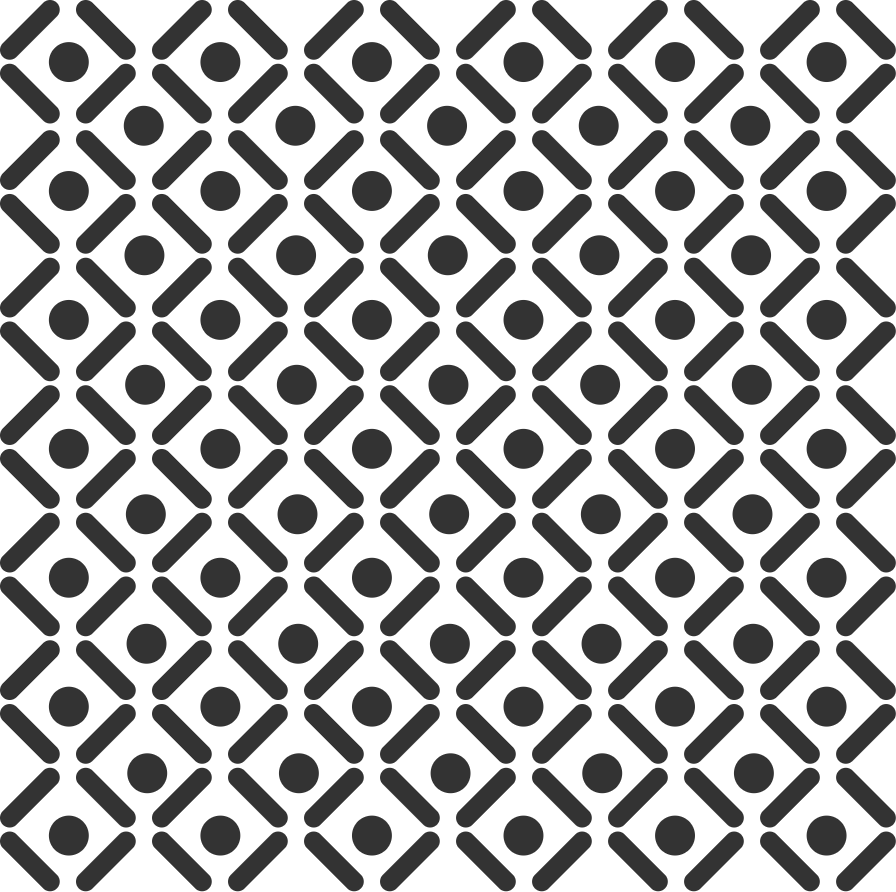
Write a Shadertoy shader that draws this pattern.

```glsl
// Charcoal zigzag lattice of round-capped diagonal bars on white, with dots
// in the diamonds between them. Bars alternate direction like a checkerboard;
// two dot grids of slightly different pitch interleave, one drifting sideways.

const float CANVAS_WIDTH = 768.0;  // design units across the canvas
const vec3 PAPER = vec3(1.0);
const vec3 INK = vec3(0.2);

float capsuleDistance(vec2 p, vec2 halfAxis, float radius) {
    float t = clamp(dot(p, halfAxis) / dot(halfAxis, halfAxis), -1.0, 1.0);
    return length(p - t * halfAxis) - radius;
}

// Bars lean one way on even cells and the other way on odd cells.
float barDistance(vec2 p, vec2 firstCentre, vec2 pitch, float reach, float radius) {
    vec2 cell = round((p - firstCentre) / pitch);
    vec2 local = p - firstCentre - cell * pitch;
    float lean = mod(cell.x + cell.y, 2.0) < 0.5 ? -1.0 : 1.0;
    return capsuleDistance(local, reach * vec2(1.0, lean), radius);
}

// Finite grid of dots; each row is shifted sideways by drift.
float dotDistance(vec2 p, vec2 firstCentre, vec2 pitch, vec2 count, float drift, float radius) {
    vec2 cell;
    cell.y = clamp(round((p.y - firstCentre.y) / pitch.y), 0.0, count.y - 1.0);
    firstCentre.x += drift * cell.y;
    cell.x = clamp(round((p.x - firstCentre.x) / pitch.x), 0.0, count.x - 1.0);
    return length(p - firstCentre - cell * pitch) - radius;
}

// Removes a horizontal strip so the rows below it keep an even pitch.
vec2 closeGap(vec2 p, float top, float height) {
    return vec2(p.x, p.y - clamp(p.y - top, 0.0, height));
}

void mainImage(out vec4 fragColor, in vec2 fragCoord) {
    // Design space with y running down from the top edge
    float pixel = CANVAS_WIDTH / iResolution.x;
    vec2 p = vec2(fragCoord.x, iResolution.y - fragCoord.y) * pixel;

    // Zigzag bars, with a wider gap after the second row
    vec2 barPoint = closeGap(p, 107.6, 2.3);
    float bars = barDistance(barPoint, vec2(25.6), vec2(65.15, 54.65), 17.3, 8.3);

    // Two interleaved dot grids
    float radius = 17.1;
    float mainDots = dotDistance(p, vec2(59.0, 53.2), vec2(129.9, 110.5), vec2(6.0, 7.0), 0.0, radius);
    float betweenDots = dotDistance(p, vec2(123.2, 107.8), vec2(130.0, 111.0), vec2(5.0, 6.0), 0.6, radius);

    // Smooth edge one pixel wide
    float shape = min(bars, min(mainDots, betweenDots));
    float coverage = clamp(0.5 - shape / pixel, 0.0, 1.0);
    fragColor = vec4(mix(PAPER, INK, coverage), 1.0);
}
```
